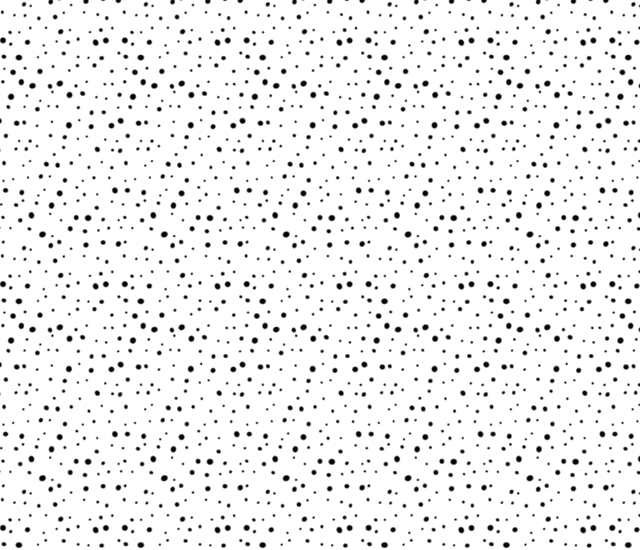
This pattern is drawn by a Shadertoy shader. Its source:

```glsl
// Scattered black ink dots of mixed sizes on white, as a repeating print.
// Each cell of a staggered grid holds one shifted, slightly oval dot;
// the cell hash wraps around so that the scatter repeats as a tile.

#define TILE_CELLS vec2(9.0, 18.0) // cells per repeat, rows must be even
#define CELL_SIZE 0.02462          // in canvas heights
#define JITTER 0.68                // full range of the shift, in cells
#define MIN_RADIUS 0.00170         // in canvas heights
#define MAX_RADIUS 0.00570
#define SIZE_SKEW 2.0              // higher gives more small dots
#define OVALNESS 0.09
#define SOFTNESS 0.0021            // half width of the dot edge

const vec3 PAPER = vec3(1.0);
const vec3 INK = vec3(0.01);

// Integer hash: three random values in 0..1 for a cell
vec3 hash3(vec2 cell, uint seed) {
    uvec3 v = uvec3(uvec2(cell), seed) * 1664525u + 1013904223u;
    v.x += v.y * v.z; v.y += v.z * v.x; v.z += v.x * v.y;
    v ^= v >> 16u;
    v.x += v.y * v.z; v.y += v.z * v.x; v.z += v.x * v.y;
    return vec3(v >> 8u) / 16777216.0;
}

// Ink coverage at p by the dot that belongs to a cell
float dotCoverage(vec2 p, vec2 cell, float edge) {
    vec2 wrapped = mod(cell, TILE_CELLS);
    vec3 place = hash3(wrapped, 7u);
    vec3 shape = hash3(wrapped, 23u);

    // Position: odd rows are staggered, large dots shift less
    float size = pow(place.z, SIZE_SKEW);
    vec2 shift = (place.xy - 0.5) * JITTER * (1.0 - 0.3 * size);
    float stagger = 0.5 * mod(cell.y, 2.0);
    vec2 center = (cell + 0.5 + vec2(stagger, 0.0) + shift) * CELL_SIZE;

    // Oval with a random long axis
    float angle = 6.2832 * shape.x;
    vec2 axis = vec2(cos(angle), sin(angle));
    vec2 d = p - center;
    vec2 local = vec2(dot(d, axis), dot(d, vec2(-axis.y, axis.x)));
    float stretch = 1.0 + OVALNESS * shape.y;
    float radius = mix(MIN_RADIUS, MAX_RADIUS, size);
    float dist = length(local * vec2(1.0 / stretch, stretch)) - radius;
    return 1.0 - smoothstep(-edge, edge, dist);
}

void mainImage(out vec4 fragColor, in vec2 fragCoord) {
    vec2 p = fragCoord / iResolution.y;
    float edge = max(SOFTNESS, 0.7 / iResolution.y);
    vec2 home = floor(p / CELL_SIZE);

    // Gather the dots of the neighbouring cells
    float ink = 0.0;
    for (int y = -1; y <= 1; y++) {
        for (int x = -2; x <= 1; x++) {
            ink = max(ink, dotCoverage(p, home + vec2(x, y), edge));
        }
    }
    fragColor = vec4(mix(PAPER, INK, ink), 1.0);
}
```
